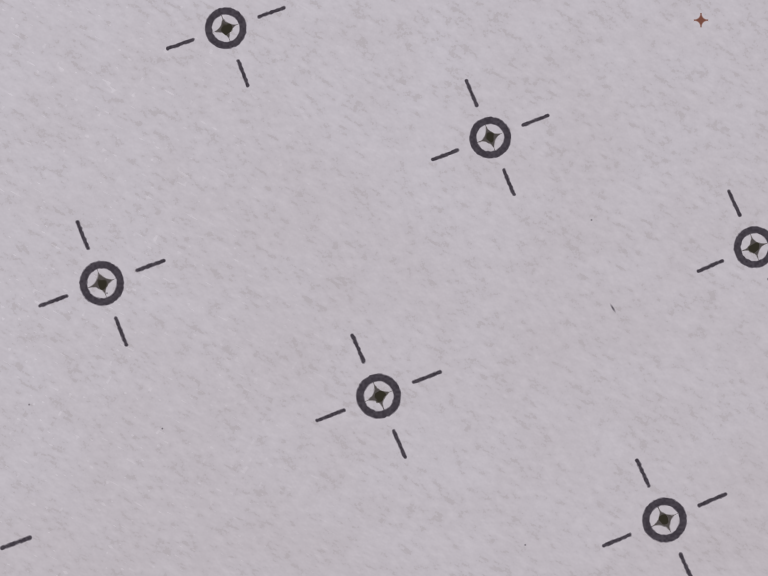
Write a Shadertoy shader that draws this pattern.

```glsl
// Registration marks printed on slightly tilted paper: a ring around a pierced
// star, with four dashes, repeated over a gently warped oblique lattice.
// Distance functions give the ink; layered value noise gives the paper grain.

// Lattice, in canvas heights, with y pointing down from the top left
const vec2 ORIGIN      = vec2(0.392, 0.049);
const vec2 STEP_ACROSS = vec2(0.459, 0.190);
const vec2 STEP_DOWN   = vec2(-0.203, 0.422);
const vec2 BEND_DOWN   = vec2(-0.0122, 0.0208);
const vec2 TWIST       = vec2(0.0139, -0.0035);
const vec2 BEND_TWIST  = vec2(0.0078, 0.0095);
const int COLUMNS = 3;
const int ROWS = 3;

// Mark
const float RING_RADIUS = 0.0300;
const float RING_HALF   = 0.0060;
const float STAR_RADIUS = 0.0235;
const float HOLE_RADIUS = 0.0085;
const float DASH_START  = 0.0610;
const float DASH_END    = 0.1065;
const float DASH_HALF   = 0.0029;
const float ROW_GROWTH  = 0.075;
const float TILT        = 0.335;
const float AXIS_SKEW   = 0.03;
const float EDGE_BLUR   = 0.0015;
const float INK_ROUGH   = 0.0014;

// Colours
const vec3 PAPER_LIGHT = vec3(0.755, 0.735, 0.765);
const vec3 PAPER_MID   = vec3(0.720, 0.690, 0.710);
const vec3 PAPER_DARK  = vec3(0.670, 0.640, 0.650);
const vec3 INK         = vec3(0.240, 0.220, 0.250);
const vec3 STAR_INK    = vec3(0.270, 0.250, 0.245);
const vec3 HOLE        = vec3(0.170, 0.160, 0.125);
const vec3 RUST        = vec3(0.430, 0.250, 0.200);

float hash(vec2 p) {
    return fract(sin(dot(p, vec2(127.1, 311.7))) * 43758.5453);
}

float noise(vec2 p) {
    vec2 i = floor(p), f = fract(p);
    f = f * f * (3.0 - 2.0 * f);
    return mix(mix(hash(i), hash(i + vec2(1, 0)), f.x),
               mix(hash(i + vec2(0, 1)), hash(i + vec2(1, 1)), f.x), f.y);
}

mat2 rotation(float a) {
    return mat2(cos(a), -sin(a), sin(a), cos(a));
}

float coverage(float d) {
    float w = max(EDGE_BLUR, 1.0 / iResolution.y);
    return 1.0 - smoothstep(-w, w, d);
}

// Two round-ended dashes, mirrored about the centre along an axis
float dashPair(vec2 p, vec2 axis) {
    float along = abs(dot(p, axis));
    float across = dot(p, vec2(-axis.y, axis.x));
    return length(vec2(along - clamp(along, DASH_START, DASH_END), across)) - DASH_HALF;
}

// Four-pointed star bounded by concave arcs
float star(vec2 p, float r) {
    return max(r - length(abs(p) - r), length(p) - r);
}

vec2 latticePoint(float i, float j) {
    return ORIGIN + i * STEP_ACROSS + j * STEP_DOWN + j * j * BEND_DOWN
         + i * j * TWIST + i * i * j * BEND_TWIST;
}

vec3 paper(vec2 p) {
    float shade = 0.24 + 0.20 * p.y + 0.10 * (p.x - 0.6) * p.y;
    shade += 0.30 * (noise(p * 4.0) - 0.5) + 0.25 * (noise(p * 17.0) - 0.5);
    shade += 0.30 * smoothstep(0.55, 0.95, length((p - vec2(0.62, 0.42)) * vec2(0.9, 1.1)));
    vec3 col = mix(PAPER_LIGHT, PAPER_MID, clamp(shade, 0.0, 1.0));
    // Fibre grain, stretched along a diagonal
    vec2 q = rotation(0.5) * p;
    float grain = 0.45 * noise(q * vec2(60.0, 110.0)) + 0.35 * noise(q * vec2(130.0, 230.0))
                + 0.20 * noise(q * 380.0) - 0.5;
    col += 0.060 * grain;
    col = mix(col, PAPER_DARK, 0.35 * smoothstep(0.12, 0.30, -grain));
    // Pale flecks, denser toward the left
    float fleck = smoothstep(0.86, 0.97, noise(q * vec2(85.0, 170.0) + 31.0));
    return col + 0.035 * fleck * (1.0 - smoothstep(0.1, 0.9, p.x));
}

void addMark(inout vec3 col, vec2 p, float i, float j) {
    float size = 1.0 + ROW_GROWTH * j;
    vec2 d = (p - latticePoint(i, j)) / size;
    float wobble = hash(vec2(i, j) + 3.7) - 0.5;
    float tilt = TILT + 0.03 * i + 0.012 * j + 0.02 * wobble;
    float rough = INK_ROUGH * (noise(p * 210.0) - 0.5);
    float skewed = tilt + AXIS_SKEW;
    float dashes = min(dashPair(d, vec2(cos(tilt), -sin(tilt))),
                       dashPair(d, vec2(sin(skewed), cos(skewed))));
    float ring = abs(length(d) - RING_RADIUS) - RING_HALF;
    vec2 q = rotation(-tilt + 0.25 * wobble) * d;
    float hole = length(d - 0.003 * wobble) - HOLE_RADIUS + 0.008 * (noise(p * 130.0) - 0.5);
    vec3 ink = INK + 0.07 * (noise(p * 260.0) - 0.5);
    col = mix(col, STAR_INK, 0.9 * coverage(star(q, STAR_RADIUS) + rough));
    col = mix(col, HOLE, 0.85 * coverage(hole));
    col = mix(col, ink, 0.96 * coverage(min(ring, dashes) + rough));
}

void mainImage(out vec4 fragColor, in vec2 fragCoord) {
    vec2 p = vec2(fragCoord.x, iResolution.y - fragCoord.y) / iResolution.y;
    vec3 col = paper(p);
    // Sparse dirt, plus one rust chip and one short hair
    vec2 cell = floor(p * 9.0);
    vec2 spot = (cell + 0.2 + 0.6 * vec2(hash(cell), hash(cell + 9.1))) / 9.0;
    col = mix(col, INK, 0.6 * step(0.92, hash(cell + 5.3)) * coverage(length(p - spot) - 0.0012));
    col = mix(col, RUST, 0.9 * coverage(star(p - vec2(1.217, 0.035), 0.011) - 0.001));
    vec2 hair = rotation(-0.55) * (p - vec2(1.064, 0.535));
    col = mix(col, INK, 0.8 * coverage(length(hair * vec2(1.0, 0.25)) - 0.0013));
    for (int j = 0; j < ROWS; j++)
        for (int i = 0; i < COLUMNS; i++)
            addMark(col, p, float(i), float(j));
    fragColor = vec4(clamp(col, 0.0, 1.0), 1.0);
}
```
